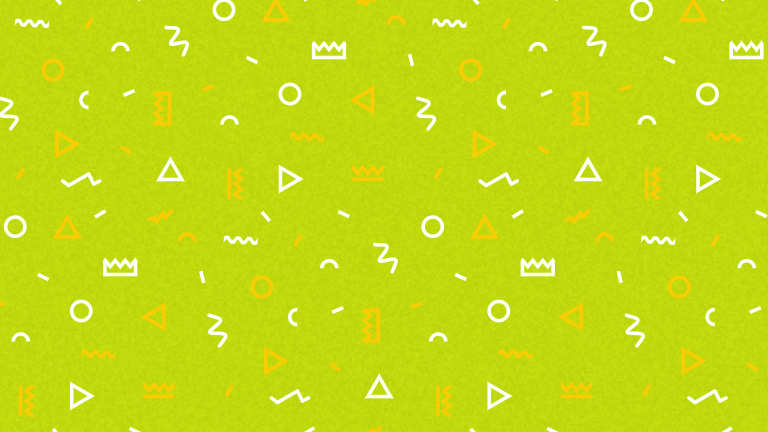
Reproduce this pattern procedurally as a WebGL 2 fragment shader.

```glsl
#version 300 es
precision highp float;
// Confetti of outlined shapes, white and gold, on grainy lime paper.
// Each shape is a distance function wrapped around its own centre on a
// half-shifted lattice, so it repeats without seams.
uniform vec2 u_resolution;
out vec4 fragColor;

const float HALF_STROKE = 1.8;
const float QUARTER = 1.5708;
vec2 canvasPos;              // canvas is 432 units tall, y pointing down
vec2 inkDist = vec2(1e3);    // nearest distance: x white, y gold

float hash(vec2 cell) {
  uvec2 k = uvec2(ivec2(cell) + 4096) * uvec2(73856093u, 19349663u);
  uint h = k.x ^ k.y;
  h = (h ^ (h >> 15)) * 2246822519u;
  h = (h ^ (h >> 13)) * 3266489917u;
  return float((h ^ (h >> 16)) >> 8) / 16777216.0;
}

float noise(vec2 p) {
  vec2 i = floor(p), f = fract(p);
  f = f * f * (3.0 - 2.0 * f);
  return mix(mix(hash(i), hash(i + vec2(1, 0)), f.x),
             mix(hash(i + vec2(0, 1)), hash(i + vec2(1, 1)), f.x), f.y);
}

// Local coordinates of the nearest lattice copy; place = centre, angle
vec2 at(vec3 place) {
  vec2 d = canvasPos - place.xy;
  d -= vec2(208.75, 217.0) * round(d.y / 217.0);
  d.x -= 417.5 * round(d.x / 417.5);
  float c = cos(place.z), s = sin(place.z);
  return vec2(c * d.x + s * d.y, c * d.y - s * d.x);
}

void ink(bool gold, float d) {
  if (gold) inkDist.y = min(inkDist.y, d);
  else inkDist.x = min(inkDist.x, d);
}

float stroke(float d) { return abs(d) - HALF_STROKE; }

float box(vec2 p, vec2 size) {
  vec2 q = abs(p) - size;
  return length(max(q, 0.0)) + min(max(q.x, q.y), 0.0);
}

float segment(vec2 p, vec2 a, vec2 b) {
  vec2 e = b - a;
  return length(p - a - e * clamp(dot(p - a, e) / dot(e, e), 0.0, 1.0));
}

float triangle(vec2 p) { return stroke(max(p.y, 0.866 * abs(p.x) - 0.5 * p.y) - 6.5); }

float arch(vec2 p) { return max(stroke(length(p) - 7.5), p.y); }

float zigzag(vec2 p) {
  return (3.0 - 12.0 * abs(fract(p.x / 10.0 + 0.5) - 0.5) - p.y) / 1.56;
}

float crown(vec2 p) {
  return stroke(max(max(abs(p.x) - 15.3, p.y - 6.5), zigzag(p + vec2(0, 4.5))));
}

float zigzagBar(vec2 p) {
  float zig = max(stroke(zigzag(p + vec2(0, 4))), abs(p.x) - 15.5);
  return min(zig, box(p - vec2(0, 4.8), vec2(15.3, HALF_STROKE)));
}

float ripple(vec2 p) {
  float slope = 1.2 * cos(0.56 * p.x);
  return max(stroke((p.y - 2.1 * sin(0.56 * p.x)) * inversesqrt(1.0 + slope * slope)),
             abs(p.x) - 17.0);
}

// Wave whose ends stretch out along its axis
vec2 wormPoint(float u) {
  return vec2(14.0 * u + 9.6 * u * u * u - 1.2, 7.0 * cos(6.2832 * u));
}

float worm(vec2 p) {
  if (dot(p, p) > 700.0) return 1e3;
  float d = 1e3;
  for (float i = 0.0; i < 28.0; i++)
    d = min(d, segment(p, wormPoint(i / 17.5 - 0.8), wormPoint((i + 1.0) / 17.5 - 0.8)));
  return stroke(d);
}

void main() {
  float unit = 432.0 / u_resolution.y;
  canvasPos = vec2(gl_FragCoord.x, u_resolution.y - gl_FragCoord.y) * unit;

  // Dashes: six white, then gold
  vec3 dashes[10] = vec3[](vec3(57, -0.5, 0.86), vec3(135, -3, 0.44), vec3(309, -3, -0.54),
    vec3(252, 60, 0.44), vec3(411, 60, 1.33), vec3(129, 93, -0.4), vec3(89, 23.5, -1.06),
    vec3(208, 88, -0.35), vec3(126, 150, 0.6), vec3(20.5, 173.5, -1.05));
  for (int i = 0; i < 10; i++) ink(i > 5, box(at(dashes[i]), vec2(6, HALF_STROKE)));

  // Triangles, arches and rings: white first, then gold
  vec3 triangles[5] = vec3[](vec3(287, 179, QUARTER), vec3(170.5, 173, 0),
    vec3(276, 13.4, 0), vec3(63.5, 144, QUARTER), vec3(366, 100, -QUARTER));
  for (int i = 0; i < 5; i++) ink(i > 1, triangle(at(triangles[i])));
  vec3 arches[4] = vec3[](vec3(120.5, 51.2, 0), vec3(229.5, 124.5, 0),
    vec3(88.5, 100, -QUARTER), vec3(396, 24.5, 0));
  for (int i = 0; i < 4; i++) ink(i > 2, arch(at(arches[i])));
  vec3 rings[3] = vec3[](vec3(224, 9.7, 0), vec3(290, 94, 0), vec3(53, 70, 0));
  for (int i = 0; i < 3; i++) ink(i > 1, stroke(length(at(rings[i])) - 9.6));

  // Pairs of crowns, bars, ripples and worms
  ink(false, crown(at(vec3(329, 51, 0))));
  ink(true, crown(at(vec3(163, 108.5, -QUARTER))));
  ink(true, zigzagBar(at(vec3(367.7, 174.5, 0))));
  ink(true, zigzagBar(at(vec3(234, 184, QUARTER))));
  ink(false, ripple(at(vec3(32, 23.3, 0.05))));
  ink(true, ripple(at(vec3(307, 137, 0.05))));
  ink(false, worm(at(vec3(177.3, 41, 1.0))));
  ink(false, worm(at(vec3(8, 114, 1.24))));

  // Bent strokes: white bolt and gold stair
  vec2 bolt[5] = vec2[](vec2(-19, 1), vec2(-13, 5.5), vec2(7, -6), vec2(12, 4), vec2(18, 1));
  vec2 stair[6] = vec2[](vec2(-11, 2.5), vec2(-5, 1), vec2(-3.5, 5), vec2(3, -4),
    vec2(5, 0.5), vec2(11, -6));
  vec2 b = at(vec3(81.7, 180, 0)), s = at(vec3(160, 217, 0));
  for (int i = 0; i < 4; i++) ink(false, stroke(segment(b, bolt[i], bolt[i + 1])));
  for (int i = 0; i < 5; i++) ink(true, stroke(segment(s, stair[i], stair[i + 1])));

  // Paper grain, then the two inks
  float grain = 0.6 * noise(canvasPos * 0.4) + 0.4 * noise(canvasPos * 0.8 + 50.0) - 0.5;
  vec3 color = vec3(0.75, 0.85, 0.05) * (1.0 + 0.09 * grain);
  vec2 cover = clamp(0.5 - inkDist / unit, 0.0, 1.0);
  color = mix(color, vec3(0.98, 0.80, 0.01), cover.y);
  color = mix(color, vec3(0.99, 1.0, 0.97), cover.x);
  fragColor = vec4(color, 1.0);
}
```
